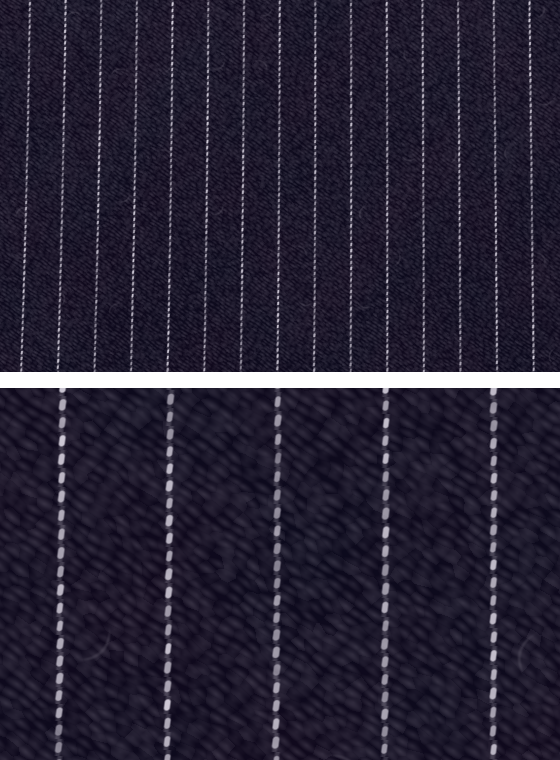
Top, the full canvas; bottom, a detail of the centre.
A WebGL 1 fragment shader for this texture:

```glsl
precision highp float;
// Dark navy twill suiting with fifteen stitched pinstripes that fan slightly
// towards the bottom. Cellular noise stretched along the diagonal forms the
// weave; each stripe is a row of capsule stitches of uneven brightness.
uniform vec2 u_resolution;

float hash(vec2 p) {
  vec3 q = fract(p.xyx * vec3(0.1031, 0.1030, 0.0973));
  q += dot(q, q.yzx + 33.33);
  return fract((q.x + q.y) * q.z);
}

// Nearest jittered point: x = distance, y = random tone of that thread
vec2 cells(vec2 p) {
  vec2 base = floor(p);
  vec2 nearest = vec2(9.0, 0.0);
  for (int j = -1; j <= 1; j++) {
    for (int i = -1; i <= 1; i++) {
      vec2 id = base + vec2(float(i), float(j));
      vec2 point = id + 0.15 + 0.7 * vec2(hash(id + 17.0), hash(id + 59.0));
      float d = length(p - point);
      if (d < nearest.x) nearest = vec2(d, hash(id + 101.0));
    }
  }
  return nearest;
}

// Broad uneven patches from layered sines
float clouds(vec2 p) {
  return 0.5 * sin(p.x * 11.0 + 2.0 * sin(p.y * 9.0))
       + 0.3 * sin(p.y * 23.0 - p.x * 17.0 + 1.3)
       + 0.2 * sin(p.x * 47.0 + 3.0 * sin(p.y * 31.0));
}

// Brightness of the diagonal weave, 0 in the grooves to 1 on the threads
float twill(vec2 p) {
  vec2 q = vec2(0.82 * p.x - 0.57 * p.y, 0.57 * p.x + 0.82 * p.y);
  q.y += 0.0006 * sin(q.x * 140.0 + 3.0 * sin(q.y * 60.0));
  vec2 thread = cells(q / vec2(0.0095, 0.0058) + 40.0);
  float ridge = sin(6.2832 * q.y / 0.0058);
  return 0.42 + 0.95 * (0.42 - thread.x) + 0.17 * ridge + 0.4 * (thread.y - 0.5);
}

// Coverage of the stitched stripes
float stitches(vec2 p, float t, float height, float px) {
  float pitch = mix(0.06537, 0.06371, t);
  float start = mix(0.0378, 0.0534, t) + 0.007 * t * (1.0 - t) * (1.0 - p.x);
  float s = (p.x - start) / pitch;
  float stripe = floor(s + 0.5);
  float row = t * 62.0 + hash(vec2(stripe + 5.0, 3.0)) + 0.15 * sin(t * 19.0 + stripe * 2.3);
  vec2 id = vec2(stripe + 5.0, floor(row) + 9.0);
  float f = fract(row) - 0.5;
  float dx = (s - stripe) * pitch - 0.0014 * f + 0.0005 * (hash(id) - 0.5);
  float dy = max(abs(f) * height / 62.0 - 0.0016, 0.0);
  float d = length(vec2(dx, dy)) - 0.0016 - 0.0004 * hash(id + 31.0);
  float soft = 0.0004 + 0.6 * px;
  float wear = 0.88 + 0.12 * sin(t * 7.0 + stripe * 1.9);
  float stitch = (0.72 + 0.28 * hash(id + 77.0)) * wear * smoothstep(soft, -soft, d);
  float gap = 0.2 * smoothstep(0.0018 + px, 0.0004, abs(dx));
  return max(stitch, gap);
}

// Sparse curled fibres lying on the cloth
float lint(vec2 p, float px) {
  vec2 g = p / 0.085 + 7.0;
  vec2 id = floor(g);
  vec2 o = fract(g) - 0.35 - 0.3 * vec2(hash(id), hash(id + 13.0));
  float a = 6.2832 * hash(id + 29.0);
  o = vec2(cos(a) * o.x + sin(a) * o.y, cos(a) * o.y - sin(a) * o.x);
  float line = smoothstep(0.014 + px / 0.085, 0.0, abs(o.y - 3.0 * o.x * o.x));
  return line * smoothstep(0.17, 0.08, abs(o.x)) * step(0.68, hash(id + 43.0));
}

void main() {
  vec2 p = gl_FragCoord.xy / u_resolution.x;
  float t = gl_FragCoord.y / u_resolution.y;
  float height = u_resolution.y / u_resolution.x;
  float px = 1.0 / u_resolution.x;

  // Cloth: weave, patches and a slightly darker lower edge
  float patches = clouds(p);
  float tone = twill(p) + 0.06 * patches + 0.1 * (t - 0.5);
  vec3 color = mix(vec3(0.055, 0.037, 0.112), vec3(0.19, 0.17, 0.242), clamp(tone, 0.0, 1.2));
  color += vec3(0.008, -0.002, 0.0) * clouds(p.yx * 1.7 + 2.0);

  // Loose fibres, then stripes
  color = mix(color, vec3(0.38, 0.36, 0.42), 0.3 * lint(p, px));
  color = mix(color, vec3(0.82, 0.80, 0.85), stitches(p, t, height, px));
  gl_FragColor = vec4(color, 1.0);
}
```
